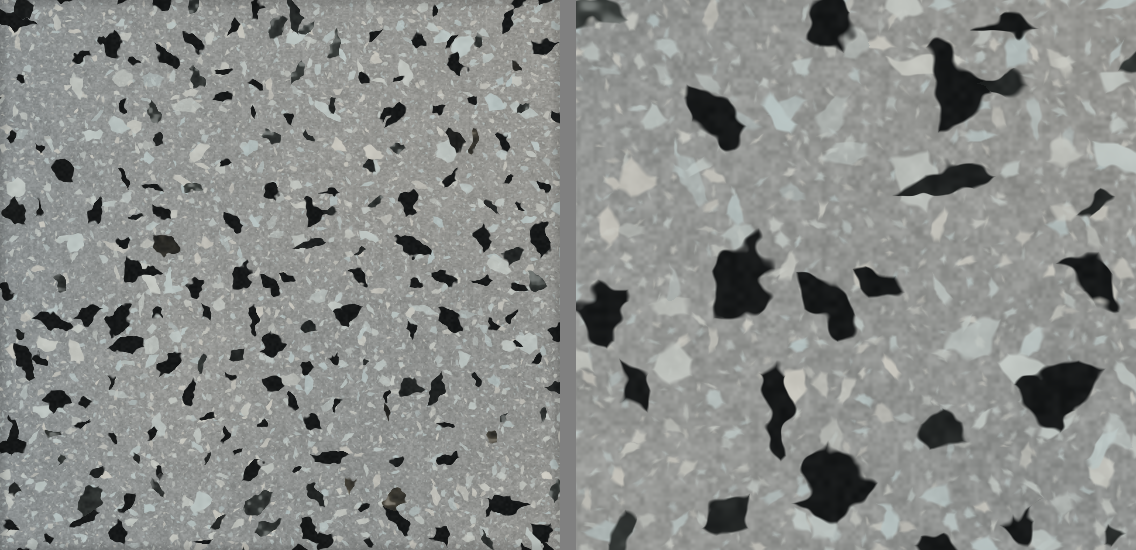
Left, the full canvas; right, a detail of the centre.
Write a Shadertoy shader that draws this texture.

```glsl
// Polished terrazzo: grainy grey cement set with pale and near-black stone chips.
// Each chip layer is a jittered grid of irregular convex polygons, seen through
// a noise warp that roughens the outlines; layers run from tiny to large.

const float TAU = 6.28319;
const int SIDES = 6;

const vec3 CEMENT = vec3(0.568, 0.576, 0.568);
const vec3 COOL_STONE = vec3(0.71, 0.765, 0.765);
const vec3 WARM_STONE = vec3(0.80, 0.79, 0.755);
const vec3 BLACK_STONE = vec3(0.085, 0.093, 0.095);
const vec3 SLATE_STONE = vec3(0.24, 0.26, 0.25);
const vec3 BROWN_STONE = vec3(0.29, 0.275, 0.235);

float hash(vec2 p) {
    return fract(sin(dot(p, vec2(127.1, 311.7))) * 43758.5453);
}

float noise(vec2 p) {
    vec2 i = floor(p), f = fract(p);
    f = f * f * (3.0 - 2.0 * f);
    float low = mix(hash(i), hash(i + vec2(1, 0)), f.x);
    float high = mix(hash(i + vec2(0, 1)), hash(i + vec2(1, 1)), f.x);
    return mix(low, high, f.y);
}

// Two centred noise values, used to bend the outlines.
vec2 warp(vec2 p) {
    return vec2(noise(p), noise(p + 37.3)) - 0.5;
}

mat2 rotation(float a) {
    float c = cos(a), s = sin(a);
    return mat2(c, s, -s, c);
}

// Distance to a polygon whose sides have random direction and offset.
float polygon(vec2 p, float radius, vec2 seed) {
    float d = -1.0;
    for (int i = 0; i < SIDES; i++) {
        vec2 key = seed + float(i) * vec2(3.1, 7.7);
        float a = (float(i) + 0.8 * hash(key)) * TAU / float(SIDES);
        float reach = radius * mix(0.6, 1.25, hash(key + 1.9));
        d = max(d, dot(p, vec2(cos(a), sin(a))) - reach);
    }
    return d;
}

// Nearest chip of one layer: x = distance in canvas units, y = random chip id.
// sizes holds the smallest and largest radius as fractions of a cell.
vec2 chips(vec2 uv, float cells, float share, vec2 sizes, float ragged, float seed) {
    vec2 p = uv * cells + seed;
    p += ragged * warp(p * 4.0) + 0.4 * ragged * warp(p * 9.0);
    vec2 home = floor(p);
    vec2 nearest = vec2(1.0, 0.0);
    for (int y = -1; y <= 1; y++)
    for (int x = -1; x <= 1; x++) {
        vec2 cell = home + vec2(x, y);
        if (hash(cell + 0.37) > share) continue;
        vec2 jitter = vec2(hash(cell + 5.2), hash(cell + 9.8));
        vec2 q = p - cell - mix(vec2(0.1), vec2(0.9), jitter);
        q = rotation(TAU * hash(cell + 2.6)) * q;
        float stretch = mix(1.0, 1.65, hash(cell + 13.4));
        q *= vec2(1.0 / stretch, stretch);
        float size = hash(cell + 17.1);
        float d = polygon(q, mix(sizes.x, sizes.y, size * size), cell);
        if (d < nearest.x) nearest = vec2(d, hash(cell + 21.5));
    }
    return vec2(nearest.x / cells, nearest.y);
}

float coverage(float d, float soft) {
    return 1.0 - smoothstep(-soft, soft, d);
}

// Cement with broad tone drift, cool-to-warm shift and fine sandy grain.
vec3 cement(vec2 uv) {
    float broad = noise(uv * 3.0 + 4.0) - 0.5;
    float blotch = noise(uv * 45.0) - 0.5;
    float grain = noise(uv * 190.0) + noise(uv * 390.0 + 8.0) - 1.0;
    vec3 tint = vec3(0.012, 0.0, -0.012) * (uv.x - 0.5 + broad);
    return CEMENT + tint + 0.035 * broad + 0.03 * blotch + 0.075 * grain;
}

vec3 addPale(vec3 base, vec2 uv, vec2 chip, float opacity, float soft) {
    vec3 stone = mix(COOL_STONE, WARM_STONE, fract(chip.y * 7.3));
    stone += 0.05 * (noise(uv * 110.0) - 0.5);
    float strength = opacity * mix(0.5, 1.0, sqrt(chip.y));
    return mix(base, stone, strength * coverage(chip.x, soft));
}

vec3 addDark(vec3 base, vec2 uv, vec2 chip, float soft) {
    float mottle = noise(uv * 95.0 + 3.0);
    vec3 vein = mix(SLATE_STONE, BROWN_STONE, step(0.8, fract(chip.y * 11.7)));
    float veined = smoothstep(0.55, 1.0, chip.y) * mix(0.4, 1.2, mottle);
    vec3 stone = mix(BLACK_STONE, vein, veined);
    stone += 0.2 * step(0.82, chip.y) * smoothstep(0.6, 0.9, mottle);
    stone += 0.04 * (noise(uv * 230.0) - 0.5);
    return mix(base, stone, coverage(chip.x, soft));
}

void mainImage(out vec4 fragColor, in vec2 fragCoord) {
    vec2 uv = fragCoord / iResolution.y;
    float soft = max(0.0014, 0.7 / iResolution.y);
    vec3 color = cement(uv);

    // Pale chips, from sandy specks up to pebbles.
    color = addPale(color, uv, chips(uv, 110.0, 0.45, vec2(0.1, 0.3), 0.05, 71.0), 0.65, soft);
    color = addPale(color, uv, chips(uv, 56.0, 0.6, vec2(0.1, 0.31), 0.09, 53.0), 0.85, soft);
    color = addPale(color, uv, chips(uv, 31.0, 0.68, vec2(0.1, 0.31), 0.1, 29.0), 0.95, soft);
    color = addPale(color, uv, chips(uv, 17.0, 0.42, vec2(0.12, 0.33), 0.12, 17.0), 1.0, soft);

    // Dark chips lie on top.
    color = addDark(color, uv, chips(uv, 15.5, 0.78, vec2(0.13, 0.35), 0.2, 41.0), soft);

    // Slight shade along the slab border.
    vec2 rim = min(uv, iResolution.xy / iResolution.y - uv);
    color *= mix(0.88, 1.0, smoothstep(0.0, 0.02, min(rim.x, rim.y)));
    fragColor = vec4(color, 1.0);
}
```
